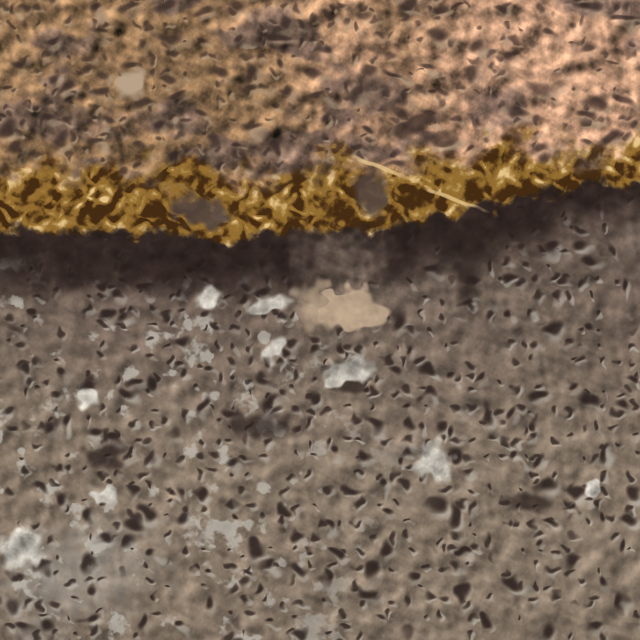
Give the GLSL for this texture, as a WebGL 2 fragment shader.

```glsl
#version 300 es
precision highp float;
// Weathered stone: a brown ledge with a mossy lip over a shadowed, pitted grey face.
uniform vec2 u_resolution;
out vec4 fragColor;

const vec3 GREY_DEEP = vec3(0.42, 0.36, 0.32);
const vec3 GREY_OPEN = vec3(0.51, 0.45, 0.39);
const vec3 BROWN = vec3(0.55, 0.43, 0.31);
const vec3 PINK = vec3(0.72, 0.56, 0.45);
const vec3 SLATE = vec3(0.38, 0.31, 0.28);
const vec3 SHADOW = vec3(0.165, 0.125, 0.115);
const vec3 MOSS_DARK = vec3(0.27, 0.17, 0.07);
const vec3 MOSS_GOLD = vec3(0.58, 0.43, 0.19);
const vec3 MOSS_PALE = vec3(0.90, 0.77, 0.54);
const vec3 BEIGE = vec3(0.72, 0.63, 0.53);
const vec3 CHALK = vec3(0.77, 0.75, 0.71);
const float COARSE = 23.0, FINE = 40.0, RELIEF = 36.0;

// Blocks as centre and half size
const vec4 PALE[9] = vec4[](
  vec4(0.545, 0.42, 0.04, 0.018), vec4(0.427, 0.453, 0.013, 0.021),
  vec4(0.677, 0.281, 0.026, 0.029), vec4(0.036, 0.143, 0.036, 0.026),
  vec4(0.325, 0.535, 0.018, 0.015), vec4(0.42, 0.524, 0.034, 0.011),
  vec4(0.165, 0.225, 0.018, 0.012), vec4(0.137, 0.377, 0.017, 0.012),
  vec4(0.927, 0.237, 0.011, 0.011));
const vec4 HOLLOWS[6] = vec4[](
  vec4(0.40, 0.335, 0.05, 0.018), vec4(0.163, 0.287, 0.03, 0.016),
  vec4(0.827, 0.215, 0.03, 0.014), vec4(0.55, 0.395, 0.03, 0.01),
  vec4(0.73, 0.565, 0.02, 0.026), vec4(0.645, 0.805, 0.035, 0.013));
const vec4 SLATES[4] = vec4[](
  vec4(0.07, 0.81, 0.10, 0.025), vec4(0.27, 0.807, 0.06, 0.016),
  vec4(0.585, 0.855, 0.05, 0.025), vec4(0.78, 0.84, 0.04, 0.022));

float hash(vec2 p) {
  return fract(sin(dot(p, vec2(127.1, 311.7))) * 43758.5453);
}

float noise(vec2 p) {
  vec2 i = floor(p), f = fract(p);
  f = f * f * (3.0 - 2.0 * f);
  return mix(mix(hash(i), hash(i + vec2(1, 0)), f.x),
             mix(hash(i + vec2(0, 1)), hash(i + 1.0), f.x), f.y);
}

float fbm(vec2 p) {
  float sum = 0.0, amp = 0.53;
  for (int i = 0; i < 4; i++, amp *= 0.5) {
    sum += amp * noise(p);
    p = mat2(1.6, 1.2, -1.2, 1.6) * p + 7.3;
  }
  return sum;
}

vec2 turn(vec2 p, float a) {
  return vec2(cos(a) * p.x + sin(a) * p.y, cos(a) * p.y - sin(a) * p.x);
}

// Scattered pits: x is the dark hollow, y the lit rim beside it
vec2 pits(vec2 q, float density) {
  vec2 found = vec2(0), warp = vec2(noise(q * 2.2), noise(q * 2.2 + 31.0)) - 0.5;
  for (int k = 0; k < 9; k++) {
    vec2 id = floor(q) + vec2(k % 3 - 1, k / 3 - 1);
    vec2 d = q - id - 0.15 - 0.7 * vec2(hash(id + 3.1), hash(id + 8.7)) + 0.45 * warp;
    float size = mix(0.2, 0.48, hash(id + 17.0)), angle = 2.4 * hash(id + 23.0) - 0.8;
    float hollow = length(turn(d, angle) * vec2(0.9, 1.4));
    float rim = length(turn(d + vec2(-0.18, 0.24), angle) * vec2(0.8, 1.5));
    vec2 mark = 1.0 - smoothstep(0.25 * size, size, vec2(hollow, rim));
    mark.y *= 0.3 + 0.7 * hash(id + 41.0);
    found = max(found, mark * smoothstep(0.0, 0.1, density - hash(id)));
  }
  return vec2(found.x, found.y * (1.0 - found.x));
}

// Ragged, tilted block with a soft edge
float chip(vec2 p, vec4 block, float angle, float soft) {
  vec2 d = turn(p - block.xy, angle) / block.zw;
  d += 0.9 * (vec2(noise(p * 70.0), noise(p * 70.0 + 19.0)) - 0.5);
  float r = pow(dot(pow(abs(d), vec2(3)), vec2(1)), 0.333);
  return 1.0 - smoothstep(1.0 - soft, 1.0 + soft, r);
}

void main() {
  vec2 p = gl_FragCoord.xy / u_resolution;
  float broad = fbm(p * 6.0), grain = fbm(p * 60.0), crowd = 0.3 + 0.45 * noise(p * 7.0 + 4.0);
  float relief = fbm(p * RELIEF) - fbm(p * RELIEF + vec2(-0.3, 0.35));
  float pale = 0.0, hollow = 0.0, slate = 0.0;
  for (int i = 0; i < 9; i++) pale = max(pale, chip(p, PALE[i], i == 1 ? -0.6 : 0.25, 0.25));
  for (int i = 0; i < 6; i++) hollow = max(hollow, chip(p, HOLLOWS[i], i > 3 ? 0.4 : 0.0, 0.45));
  for (int i = 0; i < 4; i++) slate = max(slate, chip(p, SLATES[i], -0.1, 0.5));

  // Pitted grey face with chalky specks
  vec3 face = mix(GREY_OPEN, GREY_DEEP, smoothstep(0.25, 0.62, p.y + 0.2 * (broad - 0.5)));
  face *= 0.82 + 0.16 * broad + 0.2 * grain + 0.9 * relief;
  face = mix(face, CHALK * 0.85, 0.45 * chip(p, vec4(0.12, 0.10, 0.11, 0.06), 0.3, 0.7));
  vec2 large = pits(p * COARSE, crowd), small = pits(p * FINE + 190.0, crowd);
  float specks = smoothstep(0.62, 0.74, fbm(p * 34.0 + 50.0)) * smoothstep(0.75, 0.35, p.x);
  face = mix(face, CHALK, max(0.7 * specks, 0.6 * max(large.y, small.y)));
  face = mix(face, SHADOW, max(0.85 * large.x, 0.75 * small.x));

  // Cast shadow below the lip, with a dusty mound
  float lip = 0.637 + 0.08 * smoothstep(0.5, 1.0, p.x) - 0.02 * exp(-pow(abs(p.x - 0.35) / 0.03, 2.0));
  float low = lip - 0.08 + 0.03 * smoothstep(0.75, 1.0, p.x) - 0.09 * (fbm(p * 18.0) - 0.5);
  face = mix(face, SHADOW * (0.75 + 0.6 * grain), 0.93 * smoothstep(low - 0.04, low + 0.04, p.y));
  face = mix(face, GREY_DEEP * (0.7 + 0.5 * grain + relief), 0.8 * chip(p, vec4(0.53, 0.59, 0.06, 0.045), 0.0, 0.5));
  face = mix(face, SHADOW, 0.7 * hollow);

  // Beige and chalky stones
  float beige = max(chip(p, vec4(0.553, 0.516, 0.046, 0.034), -0.2, 0.15),
                    0.8 * chip(p, vec4(0.495, 0.525, 0.025, 0.035), 0.3, 0.35));
  face = mix(face, BEIGE * (0.85 + 0.3 * grain), beige);
  face = mix(face, CHALK * (0.85 + 0.3 * grain + relief), 0.9 * pale);

  // Brown ledge, pinker at the right, with rough dents
  vec3 ledge = mix(BROWN, PINK, smoothstep(0.25, 0.75, p.x + 0.5 * (broad - 0.5)));
  ledge = mix(ledge, SLATE, 0.75 * max(slate, smoothstep(0.54, 0.66, fbm(p * vec2(11, 17) + 3.0))));
  ledge *= 0.78 + 0.2 * broad + 0.25 * grain + 1.7 * relief;
  vec2 dents = pits(p * vec2(17, 24) + 60.0, 0.3 + crowd);
  ledge = mix(ledge, BEIGE, 0.65 * max(dents.y, small.y));
  ledge = mix(ledge, SHADOW * 1.3, max(0.75 * max(dents.x, hollow), 0.6 * small.x));
  ledge = mix(ledge, BEIGE, chip(p, vec4(0.205, 0.87, 0.022, 0.02), 0.2, 0.3));

  // Tufted moss along the lip
  vec2 w = p + 0.02 * vec2(noise(p * 40.0), noise(p * 40.0 + 9.0));
  float tufts = max(noise(turn(w, 0.8) * vec2(45, 100)), noise(turn(w, -0.5) * vec2(45, 105) + 40.0));
  float glow = 0.9 * tufts + 0.7 * (grain - 0.5) + relief - 0.1;
  vec3 moss = mix(MOSS_DARK, MOSS_GOLD, smoothstep(0.2, 0.55, glow));
  moss = mix(moss, MOSS_PALE, smoothstep(0.58, 0.95, glow));
  float top = 0.737 + 0.03 * smoothstep(0.5, 0.8, p.x) + 0.12 * (fbm(p * 26.0) - 0.5);
  ledge = mix(moss, ledge, smoothstep(top - 0.02, top + 0.02, p.y));
  float bare = max(chip(p, vec4(0.313, 0.672, 0.04, 0.024), -0.3, 0.3),
                   chip(p, vec4(0.578, 0.70, 0.022, 0.03), 0.3, 0.4));
  ledge = mix(ledge, SLATE * 0.85, 0.9 * bare);

  // Ledge over face, then loose straws
  float edge = lip + 0.05 * (fbm(p * 38.0) - 0.5);
  vec3 color = mix(face, ledge, smoothstep(edge - 0.006, edge + 0.008, p.y));
  float straws = max(chip(p, vec4(0.711, 0.688, 0.042, 0.003), -0.34, 0.5),
                     chip(p, vec4(0.595, 0.738, 0.045, 0.003), -0.37, 0.5));
  fragColor = vec4(mix(color, MOSS_PALE, 0.8 * straws), 1.0);
}
```
